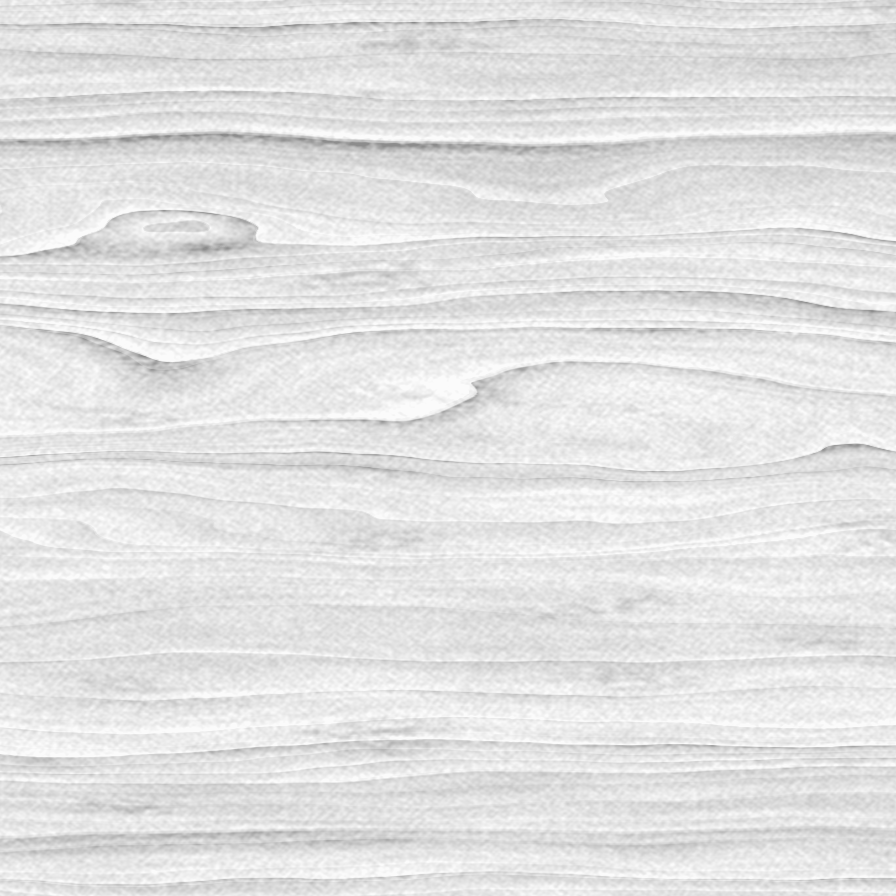
Give the GLSL for this texture, as a Shadertoy shader.

```glsl
#define BASE_TONE 0.891
#define RING_COUNT 25.0
#define FINE_COUNT 82.0
#define WARP 0.088
#define RING_DARK 0.30
#define FINE_DARK 0.21
#define PALE_LINE 0.13
#define BAND_CONTRAST 0.085
#define STREAKS 0.060
#define GRAIN 0.088

float hash(vec2 p) {
    vec3 q = fract(p.xyx * vec3(0.1031, 0.1030, 0.0973));
    q += dot(q, q.yzx + 33.33);
    return fract((q.x + q.y) * q.z);
}

float slope(vec2 cell, vec2 offset) {
    float angle = 6.2832 * hash(cell);
    return dot(vec2(cos(angle), sin(angle)), offset);
}

// Signed gradient noise
float noise(vec2 p) {
    vec2 i = floor(p), f = fract(p);
    vec2 u = f * f * f * (f * (f * 6.0 - 15.0) + 10.0);
    vec2 e = vec2(1.0, 0.0);
    return mix(mix(slope(i, f), slope(i + e.xy, f - e.xy), u.x),
               mix(slope(i + e.yx, f - e.yx), slope(i + e.xx, f - e.xx), u.x), u.y);
}

// Height field whose level lines are the growth rings
float woodField(vec2 p) {
    float knots = exp(-pow((p.y - 0.52) / 0.09, 2.0))
                + 0.8 * exp(-pow((p.y - 0.77) / 0.05, 2.0));
    float swirl = 0.34 + 0.9 * knots;
    float broad = noise(p * vec2(1.7, 10.0) + 17.3);
    float medium = noise(p * vec2(4.0, 23.0) + 41.7);
    float ripple = noise(p * vec2(16.0, 60.0) + 73.1);
    return p.y + swirl * WARP * (broad + 0.36 * medium + 0.05 * ripple);
}

// x: dark edge, y: pale edge, z: band tone, shaded towards the dark edge
vec3 rings(float s, float width, float sharpness, float seed) {
    float i = floor(s), t = fract(s);
    float w = clamp(width, 0.001, 0.5);
    float dark = exp(-(1.0 - t) * sharpness) * smoothstep(0.0, w, 1.0 - t);
    float pale = exp(-t * sharpness) * smoothstep(0.0, w, t);
    float strength = hash(vec2(i, seed));
    float tone = mix(hash(vec2(i, seed + 5.0)), hash(vec2(i + 1.0, seed + 5.0)), t);
    float shade = strength * t * t * smoothstep(0.0, w, 1.0 - t);
    return vec3(dark * pow(strength, 1.4), pale * hash(vec2(i, seed + 9.0)),
                tone - 0.42 - 0.5 * shade);
}

// Short crossed scratches and sharp speckle
float paperGrain(vec2 p) {
    vec2 rising = vec2(p.x + p.y, p.y - p.x);
    vec2 falling = vec2(p.x - 0.6 * p.y, p.y + 0.6 * p.x);
    return 0.5 * noise(rising * vec2(38.0, 163.0) + 5.0)
         + 0.5 * noise(falling * vec2(43.0, 197.0) + 31.0)
         + 0.7 * noise(p * vec2(171.0, 219.0) + 57.0);
}

void mainImage(out vec4 fragColor, in vec2 fragCoord) {
    vec2 p = fragCoord / iResolution.xy;
    float field = woodField(p);
    float spread = fwidth(field);

    // Uneven ring spacing
    float phase = field + 0.06 * noise(vec2(field * 9.0, 3.7));
    vec3 coarse = rings(phase * RING_COUNT, spread * RING_COUNT, 9.0, 2.0);
    vec3 fine = rings(phase * FINE_COUNT, spread * FINE_COUNT, 4.0, 23.0);
    float cluster = smoothstep(-0.25, 0.3, noise(vec2(field * 13.0, 8.4)));

    // Lines fade along their length and break into flecks
    float fade = smoothstep(-0.4, 0.35, noise(p * vec2(3.0, 24.0) + 9.0));
    float flecks = 0.9 + 1.0 * noise(p * vec2(90.0, 200.0) + 80.0);

    float tone = BASE_TONE + BAND_CONTRAST * (coarse.z + 0.4 * fine.z * cluster);
    tone -= RING_DARK * coarse.x * mix(0.3, 1.2, fade) * flecks;
    tone -= FINE_DARK * fine.x * cluster * mix(0.25, 1.0, fade) * flecks;
    tone += PALE_LINE * (0.8 * coarse.y + 0.8 * fine.y * cluster);

    // Pores gathered in long, dark, broken patches
    float pores = smoothstep(0.22, 0.5, noise(p * vec2(3.5, 30.0) + 64.0));
    tone -= 0.07 * pores * (0.7 + 2.0 * noise(p * vec2(45.0, 150.0) + 21.0));

    // Fibres follow the rings
    tone += STREAKS * noise(vec2(p.x * 6.0, field * 130.0) + 12.0);
    tone += 0.6 * STREAKS * noise(vec2(p.x * 4.0, field * 55.0) + 37.0);
    tone += 0.025 * noise(p * vec2(2.0, 10.0) + 29.0);
    tone += GRAIN * paperGrain(p);

    fragColor = vec4(vec3(clamp(tone, 0.55, 0.985)), 1.0);
}
```
